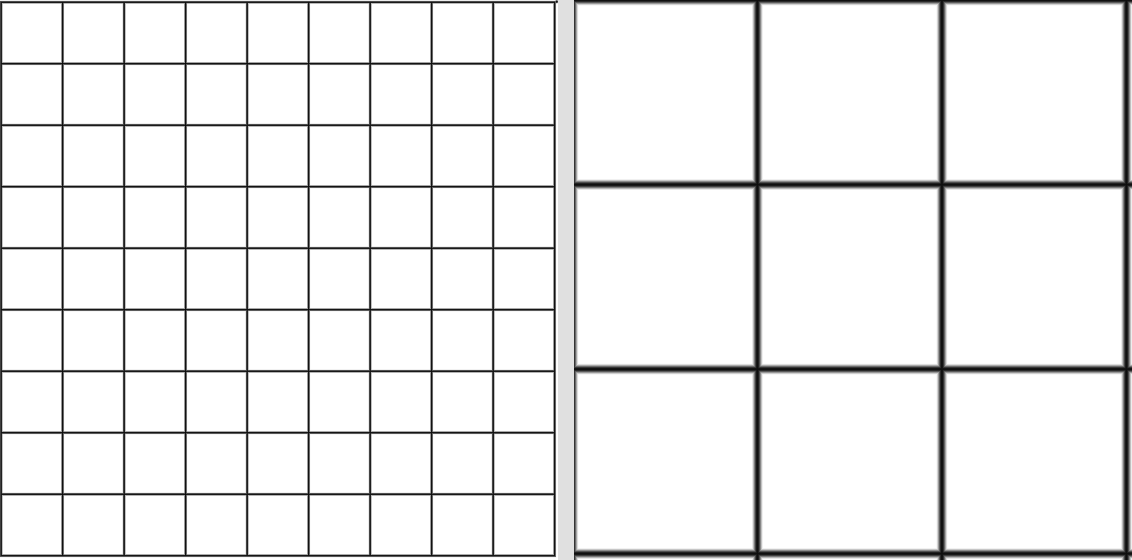
Left, the full canvas; right, a detail of the centre.
Write a Shadertoy shader that draws this pattern.

```glsl
// A plain nine by nine grid of thin, soft black lines on white paper.
// Each line is the distance to the nearest multiple of the pitch, clamped
// to the outer frame; a small ink speck sits beside the top right corner.

#define CELLS 9.0
#define PITCH 0.10983
#define GRID_ORIGIN vec2(0.00200, 0.00762)
#define HALF_WIDTH 0.00184
#define SOFTNESS 0.00174
#define SPECK_CENTRE vec2(0.9941, 0.9970)
#define SPECK_RADIUS 0.0024
#define INK vec3(0.06)
#define PAPER vec3(1.0)

// Distance to the centre line of the nearest grid segment, with square ends.
float gridDistance(vec2 p) {
    vec2 cell = (p - GRID_ORIGIN) / PITCH;
    vec2 nearest = clamp(floor(cell + 0.5), 0.0, CELLS);
    vec2 across = abs(cell - nearest) * PITCH;
    vec2 beyond = max(-cell, cell - CELLS) * PITCH;
    float vertical = max(across.x, beyond.y);
    float horizontal = max(across.y, beyond.x);
    return min(vertical, horizontal);
}

// Ink coverage from a signed distance, never sharper than the pixel size.
float coverage(float signedDistance) {
    float blur = max(SOFTNESS, 0.75 / iResolution.y);
    return 1.0 - smoothstep(-blur, blur, signedDistance);
}

void mainImage(out vec4 fragColor, in vec2 fragCoord) {
    vec2 p = fragCoord / iResolution.y;

    // Grid lines and frame
    float ink = coverage(gridDistance(p) - HALF_WIDTH);

    // Corner speck
    ink = max(ink, coverage(length(p - SPECK_CENTRE) - SPECK_RADIUS));

    fragColor = vec4(mix(PAPER, INK, ink), 1.0);
}
```
